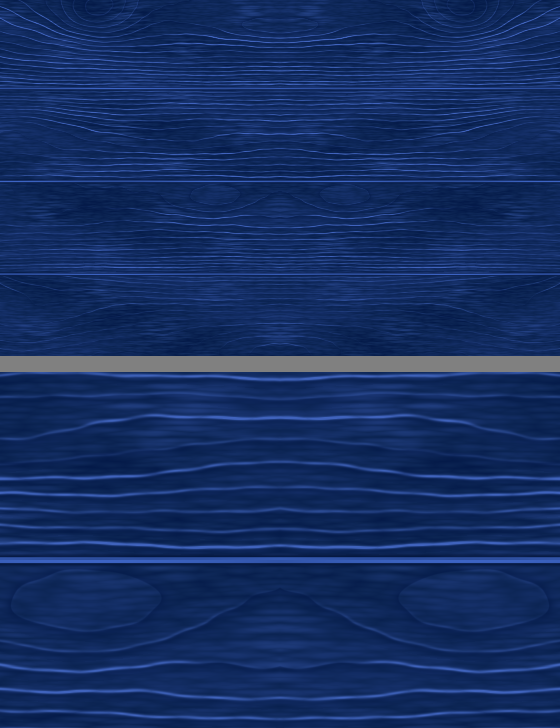
Top: the whole. Bottom: its middle third, enlarged.
Give the GLSL for this texture, as a WebGL 1 fragment shader.

```glsl
precision highp float;
// Four stacked blue-stained wood planks, mirrored about the vertical centre.
// Grain lines are contours of a height field: crowded bands plus Gaussian knots,
// roughened by layered sines; stretched cellular noise adds fibres and grit.
uniform vec2 u_resolution;

const float ASPECT = 1.57;         // canvas width over height
const float PLANK = 0.261;         // plank height
const float TOP_CROP = 0.0125;     // part of the first plank cut off above
const float LINE_WIDTH = 0.0016;
const float SHADE_WIDTH = 0.0050;
const float SEAM_WIDTH = 0.0030;
const float FIBRE_AMOUNT = 0.32;
const float GRIT_AMOUNT = 0.75;
const vec2 FIBRE_SCALE = vec2(13.0, 130.0);
const vec2 GRIT_SCALE = vec2(42.0, 210.0);

const vec3 DEEP = vec3(0.015, 0.100, 0.285);
const vec3 BASE = vec3(0.045, 0.143, 0.325);
const vec3 WARM = vec3(0.080, 0.183, 0.405);
const vec3 RIDGE = vec3(0.25, 0.39, 0.74);
const vec3 SEAM = vec3(0.25, 0.41, 0.80);

float hash(vec2 p) {
  return fract(sin(dot(p, vec2(127.1, 311.7))) * 4375.85);
}

// Distance to the nearest scattered cell point
float cellular(vec2 p) {
  vec2 cell = floor(p);
  float nearest = 1.0;
  for (int j = -1; j <= 1; j++) {
    for (int i = -1; i <= 1; i++) {
      vec2 c = cell + vec2(float(i), float(j));
      vec2 point = c + vec2(hash(c), hash(c + 37.0));
      nearest = min(nearest, length(p - point));
    }
  }
  return nearest;
}

// Knot: xy is the centre, zw the radii
float knot(vec2 q, vec4 k) {
  vec2 d = (q - k.xy) / k.zw;
  return exp(-dot(d, d));
}

// Lines across a plank: x even, y crowding the bottom, z crowding the top
float bands(float v, vec3 lines) {
  float rest = 1.0 - v;
  return dot(lines, vec3(v, v * v * v, 1.0 - rest * rest * rest));
}

// Grain height; q.x runs from the mirror axis out, q.y down the plank
float grain(vec2 q, float id) {
  float edge = 8.0 * q.x * q.x * q.x * (1.0 - q.y);
  float h;
  if (id < 0.5) {
    h = bands(q.y + 0.36 * edge, vec3(2.5, 11.0, 0.0))
      - 4.2 * knot(q, vec4(0.325, 0.14, 0.070, 0.30))
      - 1.8 * knot(q, vec4(0.0, 0.36, 0.09, 0.13));
  } else if (id < 1.5) {
    h = bands(q.y, vec3(1.0, 6.0, 9.0))
      + 2.8 * knot(q, vec4(0.48, 0.38, 0.11, 0.24))
      - 0.9 * knot(q, vec4(0.20, 0.62, 0.13, 0.14));
  } else if (id < 2.5) {
    h = bands(q.y - 0.10 * edge, vec3(2.5, 11.0, 0.0))
      - 2.2 * knot(q, vec4(0.115, 0.18, 0.070, 0.18))
      - 0.8 * knot(q, vec4(0.0, 0.46, 0.060, 0.16));
  } else {
    h = bands(q.y + 0.22 * edge, vec3(3.0, 0.0, 8.5))
      - 3.2 * knot(q, vec4(0.46, 0.50, 0.13, 0.28))
      + 2.4 * knot(q, vec4(0.0, 0.80, 0.12, 0.28));
  }
  return h + 0.16 * sin(q.x * 23.0 + q.y * 9.0 + id * 2.0)
           + 0.06 * sin(q.x * 61.0 - q.y * 17.0 + id * 5.0)
           + 0.025 * sin(q.x * 170.0 + q.y * 41.0);
}

void main() {
  vec2 uv = gl_FragCoord.xy / u_resolution;
  float pixel = 1.0 / u_resolution.y;
  float down = 1.0 - uv.y;
  float row = (down + TOP_CROP) / PLANK;
  float id = floor(row);
  vec2 q = vec2(abs(uv.x - 0.5), fract(row));
  vec2 board = vec2(q.x * ASPECT, down);

  // Height and slope, turning contours into even-width lines
  float e = 0.001;
  float h = grain(q, id);
  vec2 slope = vec2(grain(q + vec2(e, 0.0), id) - h, grain(q + vec2(0.0, e), id) - h)
             / (e * vec2(ASPECT, PLANK));
  float steep = max(length(slope), 8.0);
  float ring = floor(h + 0.5);
  float d = (h - ring) / steep;

  // Short fibres and finer grit, both leaning with the grain
  float fibre = cellular(board * FIBRE_SCALE + vec2(id * 7.0, h * 0.6));
  float streak = 1.0 - smoothstep(0.05, 0.65, fibre);
  float grit = 0.5 - cellular(board * GRIT_SCALE + vec2(id * 11.0, h * 0.8));
  float patchy = 0.5 + 0.5 * sin(q.x * 29.0 + id * 2.6) * sin(q.y * 8.0 + id);

  // Each line has its own strength, fading and fraying along its length
  float chance = hash(vec2(ring, id * 17.0));
  float wear = 0.72 + 0.28 * sin(q.x * (9.0 + 9.0 * chance) + chance * 40.0);
  float contrast = id > 2.5 ? 0.50 : 1.0 - 0.6 * smoothstep(0.30, 0.5, q.x) * step(0.5, id);
  float strength = mix(0.40, 1.15, chance) * wear * contrast * smoothstep(7.0, 48.0, steep);
  float width = max(LINE_WIDTH, 0.6 * pixel);
  float ridge = exp(-d * d / (width * width)) * strength * (1.0 + 0.7 * grit);
  float groove = smoothstep(0.0, width, d) * exp(-max(d, 0.0) / SHADE_WIDTH);

  // Broad stain, lighter where lines crowd and darker in open wood
  float stain = 0.16 + 0.30 * sin(q.x * 13.0 + down * 19.0 + id)
              + 0.20 * sin(h * 1.7 - q.x * 9.0) + 0.32 * smoothstep(20.0, 100.0, steep);
  float tone = stain + 0.5 * (streak - 0.4) + GRIT_AMOUNT * grit;
  vec3 color = mix(BASE, WARM, clamp(tone, 0.0, 1.0));
  color = mix(color, DEEP, clamp(-1.5 * tone, 0.0, 1.0));
  color = mix(color, DEEP, 0.9 * groove * contrast);
  color = mix(color, RIDGE, FIBRE_AMOUNT * streak * patchy * patchy * patchy);
  color = mix(color, RIDGE, clamp(ridge, 0.0, 1.0));

  // Bright bevel between planks with dark gaps beside it
  float s = (fract(row + 0.5) - 0.5) * PLANK;
  float gap = 1.0 - smoothstep(SEAM_WIDTH, SEAM_WIDTH * 2.4, abs(s));
  float bevel = 1.0 - smoothstep(SEAM_WIDTH - pixel, SEAM_WIDTH + 0.5 * pixel, abs(s));
  color = mix(color, DEEP * 0.8, 0.8 * gap);
  color = mix(color, SEAM, bevel * (0.80 + 0.15 * sin(q.x * 17.0 + id * 3.0)));
  gl_FragColor = vec4(color, 1.0);
}
```
